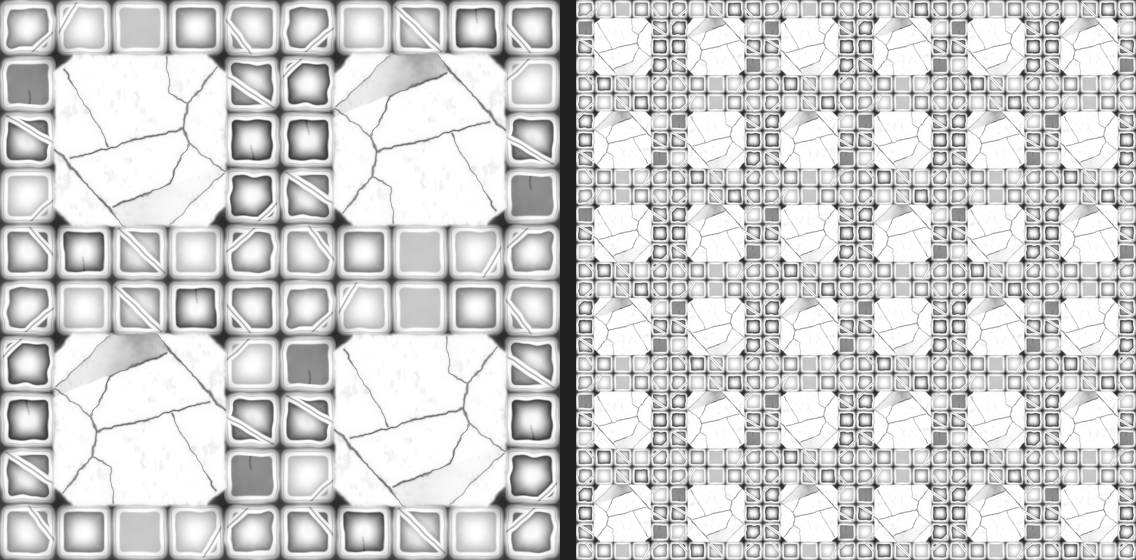
Left: one tile. Right: repeated 3 by 3.
Write a Shadertoy shader that draws this texture map.

```glsl
const float CELLS = 5.0;        // small tiles along one block
const float NONE = 9.0;         // break offset of an unbroken tile
const float HALF = 0.468;       // half width of a small tile
const float RIM = 0.11;

// Per ring tile: break angle, break offset, panel shade (negative = flat).
const vec3 TILES[16] = vec3[16](
    vec3(0.79, 0.37, 0.48), vec3(-2.6, 0.34, 0.25), vec3(0, NONE, -0.24), vec3(0, NONE, 0.5),
    vec3(2.51, 0.28, 0.4), vec3(-0.7, 0.31, 0.55), vec3(0, NONE, 0.68), vec3(-0.79, 0.04, 0.45),
    vec3(0, NONE, 0.25), vec3(-2.3, 0.3, 0.55), vec3(0, NONE, -0.5), vec3(-1.04, 0.18, 0.65),
    vec3(0.79, 0.36, 0.25), vec3(2.16, 0.14, 0.6), vec3(0, NONE, 0.75), vec3(0.8, 0.4, 0.7));

// Slab cracks as segments, in cell units with y down.
const vec4 CRACKS[12] = vec4[12](
    vec4(1.14, 1.22, 1.93, 2.6), vec4(1.24, 2.84, 3.26, 2.28), vec4(2.99, 1.0, 3.02, 1.66),
    vec4(3.02, 1.66, 3.36, 1.84), vec4(3.36, 1.84, 3.26, 2.28), vec4(3.26, 2.28, 3.36, 2.58),
    vec4(3.36, 2.58, 3.02, 3.3), vec4(3.02, 3.3, 2.02, 3.71), vec4(3.36, 1.84, 3.88, 1.2),
    vec4(3.36, 2.58, 4.02, 3.03), vec4(0.98, 2.66, 2.24, 4.05), vec4(3.02, 4.03, 4.0, 3.07));

float hash(vec2 p) {
    vec3 h = fract(p.xyx * 0.1031);
    h += dot(h, h.yzx + 33.33);
    return fract((h.x + h.y) * h.z);
}

float noise(vec2 p) {
    vec2 i = floor(p), f = fract(p);
    f = f * f * (3.0 - 2.0 * f);
    return mix(mix(hash(i), hash(i + vec2(1, 0)), f.x),
               mix(hash(i + vec2(0, 1)), hash(i + vec2(1, 1)), f.x), f.y);
}

float fbm(vec2 p) {
    return 0.55 * noise(p) + 0.3 * noise(p * 2.1 + 7.0) + 0.15 * noise(p * 4.3 + 13.0);
}

float roundBox(vec2 p, float halfSize, float radius) {
    vec2 e = abs(p) - halfSize + radius;
    return length(max(e, 0.0)) + min(max(e.x, e.y), 0.0) - radius;
}

float segment(vec2 p, vec2 a, vec2 b) {
    vec2 pa = p - a, ba = b - a;
    return length(pa - ba * clamp(dot(pa, ba) / dot(ba, ba), 0.0, 1.0));
}

float lineSide(vec2 p, vec4 s) {
    vec2 dir = normalize(s.zw - s.xy), rel = p - s.xy;
    return dir.x * rel.y - dir.y * rel.x;
}

float band(float x, float center, float width) {
    float t = (x - center) / width;
    return exp(-t * t);
}

int ringIndex(ivec2 cell) {
    if (cell.y == 0) return cell.x;
    if (cell.y == 4) return 5 + cell.x;
    return (cell.x == 0 ? 9 : 12) + cell.y;
}

// Dark joints, deepest where they cross and at the slab corners.
float grooveShade(vec2 q) {
    float crossing = length(q - round(q));
    float corner = length(abs(q - 2.5) - 1.5);
    return mix(0.24, 0.55, smoothstep(0.04, 0.4, crossing))
         * mix(0.72, 1.0, smoothstep(0.1, 0.45, corner));
}

// Small tile: bevelled rim around a sunken panel, optionally broken in two.
float tileShade(vec2 q, float groove, float aa) {
    vec2 cell = floor(q), c = q - cell - 0.5;
    vec3 look = TILES[ringIndex(ivec2(cell))];
    float seed = hash(cell + 3.7);
    float wobble = noise(q * 5.0 + seed * 40.0) - 0.5;
    float rough = mix(0.012, 0.065, seed * seed);
    float depth = -roundBox(c, HALF, 0.12) - wobble * rough;
    float split = dot(c, vec2(cos(look.x), sin(look.x))) - look.y + wobble * 0.03;
    float inner = -max(roundBox(c, HALF - RIM, 0.08) + wobble * rough * 1.2, 0.07 - abs(split));

    float rim = 1.0 - 0.16 * band(depth, 0.035, 0.016);
    rim -= 0.3 * band(split, 0.0, 0.016) * smoothstep(0.0, 0.03, depth);
    float sunk = max(inner, 0.0);
    float vignette = 0.5 * exp(-sunk / 0.09) + 0.62 * smoothstep(0.08, 0.42, length(c));
    float panel = 1.0 - abs(look.z) * (look.z < 0.0 ? 0.9 : vignette);
    panel -= 0.12 * abs(look.z) * (fbm(q * vec2(6, 3)) - 0.5);
    float hairline = segment(c + wobble * 0.06, vec2(0.03, 0.4), vec2(0.0, 0.12));
    panel -= 0.15 * step(NONE, look.y) * step(0.6, seed) * band(hairline, 0.0, 0.018);

    float shade = mix(rim, panel, smoothstep(-0.022, 0.022, inner));

    // Soft occlusion reaching in from the joint crossings.
    float slabCorner = length(abs(q - 2.5) - 1.5);
    shade *= 1.0 - 0.25 * band(length(q - round(q)), 0.0, 0.2) - 0.2 * band(slabCorner, 0.0, 0.28);
    return mix(groove, shade, smoothstep(-0.045 - aa, 0.04 + aa, depth));
}

// Large cracked slab with chamfered corners; returns shade and coverage.
vec2 slabShade(vec2 q, float wedgeDepth, float aa) {
    vec2 c = q - 2.5;
    float wobble = fbm(q * 4.0) - 0.5;
    float chamfer = (abs(c.x) + abs(c.y) - 2.72) * 0.7071;
    float depth = -max(roundBox(c, 1.53, 0.25), chamfer) - wobble * 0.08;

    vec2 bent = q + 0.1 * (vec2(fbm(q * 5.0), fbm(q * 5.0 + 31.0)) - 0.5);
    float crack = 9.0;
    for (int i = 0; i < 12; i++)
        crack = min(crack, segment(bent, CRACKS[i].xy, CRACKS[i].zw));
    float strength = smoothstep(0.2, 0.85, noise(q * 2.2 + 17.0));
    float wedge = -max(lineSide(bent, CRACKS[7]), max(lineSide(bent, CRACKS[10]), lineSide(bent, CRACKS[11])));

    // Stains, the sunken shard, then the cracks.
    float stain = smoothstep(0.56, 0.8, fbm(q * vec2(9, 6))) * smoothstep(0.35, 0.75, noise(q * 2.0));
    float shade = 1.0 - 0.06 * stain - 0.08 * exp(-max(depth, 0.0) / 0.03);
    float fade = 0.2 + 0.8 * band(q.x, 2.5, 0.5);
    shade -= wedgeDepth * smoothstep(-aa, aa + 0.02, wedge) * fade * (0.5 + fbm(q * 3.0));
    shade -= 0.05 * exp(-crack / 0.05);
    shade -= mix(0.28, 0.5, strength) * band(crack, 0.0, mix(0.009, 0.018, strength) + aa * 0.3);
    return vec2(shade, smoothstep(-0.04 - aa, 0.02 + aa, depth));
}

void mainImage(out vec4 fragColor, in vec2 fragCoord) {
    vec2 uv = fragCoord / iResolution.xy;
    vec2 p = vec2(uv.x, 1.0 - uv.y) * 2.0 * CELLS;
    float aa = CELLS / iResolution.y;

    // Neighbouring blocks are turned by half a turn.
    vec2 block = floor(p / CELLS), q = mod(p, CELLS);
    float turned = mod(block.x + block.y, 2.0);
    if (turned > 0.5) q = CELLS - q;
    q = clamp(q, 0.0, CELLS - 0.0001);

    float shade = grooveShade(q);
    vec2 fromCenter = abs(q - 2.5);
    if (max(fromCenter.x, fromCenter.y) > 1.5) shade = tileShade(q, shade, aa);
    vec2 slab = slabShade(q, mix(0.07, 0.32, turned), aa);
    shade = mix(shade, slab.x, slab.y);
    fragColor = vec4(vec3(clamp(shade, 0.0, 1.0)), 1.0);
}
```
